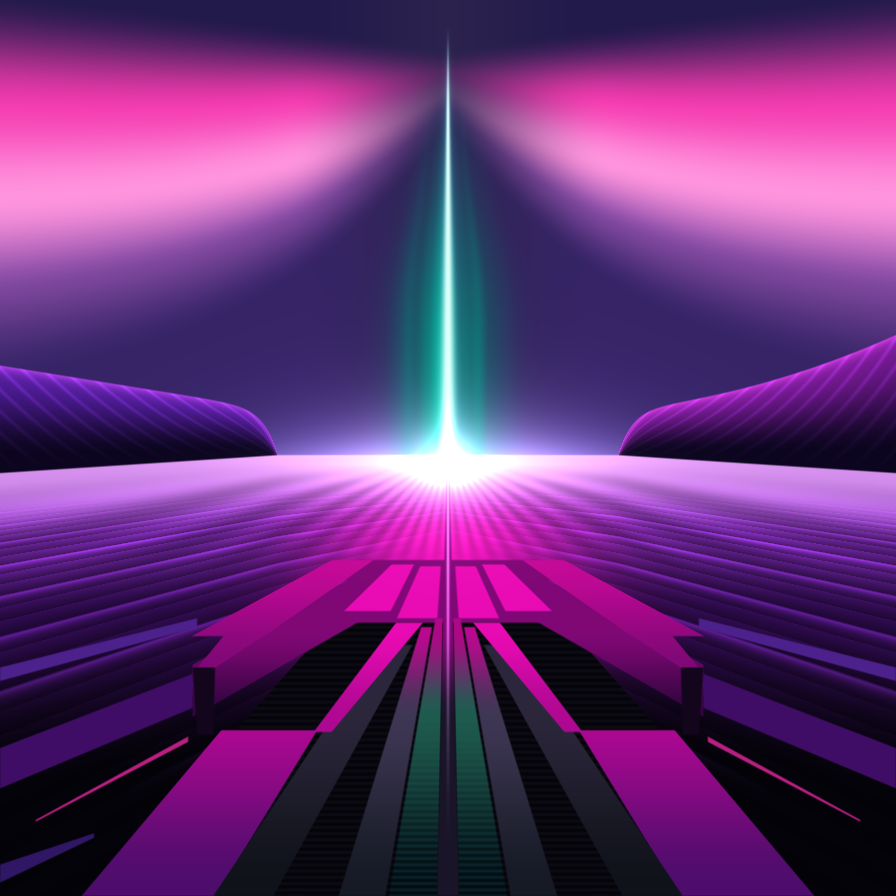
This background is drawn by a WebGL 2 fragment shader. Its source:

```glsl
#version 300 es
precision highp float;
// A neon vista: pink cloud bands part around a teal beam over a glowing
// horizon, with ridged hills and a floor of converging beams.
// Mirrored trapezoids form the floor; gradients and falloffs the rest.
#define HORIZON .508
#define EDGE .0014
#define ROW_DENSITY 3.5
#define SPOKES 44.
#define RIDGES 70.
#define BLOOM .027
#define HOT vec3(.96, .23, .69)
#define MAGENTA vec3(.91, .04, .7)
#define INDIGO vec3(.21, .14, .4)
#define TEAL vec3(.01, .47, .42)
#define INK vec3(.018, .012, .04)

uniform vec2 u_resolution;
out vec4 outColor;

float hash(float n) { return fract(sin(n * 127.1) * 43758.5); }

float noise(float x) {
  float f = fract(x);
  return mix(hash(floor(x)), hash(floor(x) + 1.), f * f * (3. - 2. * f));
}

float inside(float x) { return smoothstep(-EDGE, EDGE, x); }

// Paints a trapezoid from y0 to y1, its sides running l0-l1 and r0-r1
void slab(inout vec3 c, vec3 tint, vec2 p, float y0, float l0, float r0, float y1, float l1, float r1) {
  float t = clamp((p.y - y0) / (y1 - y0), 0., 1.);
  float sides = inside(p.x - mix(l0, l1, t)) * inside(mix(r0, r1, t) - p.x);
  c = mix(c, tint, sides * inside(p.y - y0) * inside(y1 - p.y));
}

// Cloud bands, teal curtain and beam; d is the distance from the top
vec3 sky(float x, float d) {
  float m = abs(x), spread = 2. * m;
  float top = .062 - .052 * spread;
  float crest = .085 + .15 * (1. - exp(-2.6 * spread));
  float t = (d - top) / (crest - top + .02);
  vec3 c = mix(vec3(.13, .1, .29), HOT, smoothstep(-.1, .5, t));
  c = mix(c, vec3(1., .58, .87), smoothstep(.4, .92, t));
  c = mix(c, vec3(.56, .31, .67), smoothstep(.9, 1.35, t));
  c = mix(c, INDIGO, smoothstep(1.15, 1.8, t));
  c = mix(vec3(.18, .14, .31), c, smoothstep(-.12, .36, spread));
  c += vec3(.55, .5, .75) * exp(-max(HORIZON - d, 0.) / .035 - m * m / .045);
  float width = .028 + .03 * smoothstep(.12, .36, d);
  float streak = .6 + .4 * noise(x / width * 5. + 20.);
  float curtain = exp(-pow(m / width, 3.)) * smoothstep(.06, .42, d);
  c = mix(c, TEAL * (.6 + .6 * streak), curtain * streak);
  float core = mix(.0012, .0075, smoothstep(.03, .5, d));
  float fade = smoothstep(.025, .13, d);
  c += vec3(.1, .4, .38) * exp(-m / (core * 1.5)) * fade;
  return mix(c, vec3(.88, 1., .98), exp(-m * m / (core * core)) * fade);
}

// Receding ground with rows, spokes and a magenta centre
vec3 ground(float m, float z) {
  vec3 c = mix(vec3(.83, .56, .93), vec3(.47, .16, .67), smoothstep(0., .085, z));
  c = mix(c, vec3(.19, .045, .32), smoothstep(.06, .17, z));
  c = mix(c, INK, smoothstep(.15, .35, z));
  float row = log(z * 5. / (m + .41)) * ROW_DENSITY, f = fract(row);
  float detail = smoothstep(.03, .09, z);
  c *= 1. - .35 * detail * fract(row * 3.);
  float line = exp(-f * 11.) * smoothstep(0., .06, f);
  c += vec3(.36, .12, .53) * line * detail * smoothstep(.38, .2, z);
  float glow = smoothstep(.01, .1, z) * smoothstep(.3, .18, z);
  c = mix(c, MAGENTA, .94 * exp(-m * m / .018) * glow);
  // Pale wash behind the vanishing point
  c += vec3(.3, .26, .2) * exp(-m * m / .05 - z / .045);
  float spoke = sin(atan(m, z + .006) * SPOKES);
  return c * (1. + .13 * spoke * smoothstep(.01, .04, z) * smoothstep(.15, .06, z));
}

// Foreground beams and panels; p is (distance from axis, d)
vec3 structures(vec3 c, vec2 p, float x) {
  float d = p.y, ribs = .5 + .5 * sin(d * 900.);
  float far = smoothstep(.7, .8, d), near = smoothstep(.78, 1., d);
  vec3 plum = vec3(.5, .03, .46);
  slab(c, plum, p, .625, -.01, .1, .7, -.01, .14);
  slab(c, INK + .03 * ribs, p, .695, -.01, .13, 1., -.01, .4);
  // Raised deck, its front face, outer arms and keys
  slab(c, mix(plum, vec3(.2, .02, .25), far), p.yx, .075, .627, .68, .285, .742, .8);
  vec3 deck = mix(MAGENTA * .85, plum, smoothstep(.62, .75, d));
  slab(c, deck, p, .625, .083, .129, .71, .205, .286);
  slab(c, deck, p, .709, .205, .25, .752, .27, .285);
  slab(c, vec3(.07, .02, .11), p, .745, .26, .285, .82, .262, .28);
  slab(c, vec3(.25, .05, .4), p.yx, .285, .752, .79, .5, .835, .88);
  slab(c, vec3(.3, .13, .55), p.yx, .28, .69, .7, .5, .745, .76);
  slab(c, MAGENTA, p, .63, .038, .063, .682, .064, .116);
  slab(c, MAGENTA, p, .632, .008, .031, .69, .012, .057);
  // Wide panels, long inner beams and ribbed track
  vec3 panel = mix(vec3(.7, .03, .58), vec3(.3, .05, .42), near);
  slab(c, panel, p, .815, .146, .253, 1., .259, .409);
  vec3 steel = mix(vec3(.17, .15, .23), vec3(.06, .07, .1), near);
  slab(c, steel, p, .72, .04, .075, 1., .195, .262);
  slab(c, mix(MAGENTA, panel, far), p, .695, .028, .058, .817, .13, .15);
  slab(c, mix(MAGENTA * .8, steel * 1.45, far), p, .7, .018, .03, 1., .07, .122);
  vec3 track = mix(vec3(.12, .36, .31), vec3(.02, .08, .11) * (.5 + ribs), near);
  slab(c, mix(MAGENTA * .75, track, far), p, .69, .006, .014, 1., .012, .066);
  // Centre rail and loose shards
  slab(c, mix(plum, vec3(.1, .08, .16), far), p, .53, -.01, .002, 1., -.01, .012);
  c += vec3(.5, .38, .52) * exp(-p.x * p.x / 3e-6) * smoothstep(.95, .6, d);
  slab(c, vec3(.72, .12, .5), p.yx, .29, .822, .828, .46, .915, .917);
  slab(c, vec3(.19, .09, .4), vec2(d, -x), .395, .93, .935, .5, .965, .985);
  return c;
}

void main() {
  vec2 uv = gl_FragCoord.xy / u_resolution;
  float x = uv.x - .5, m = abs(x), d = 1. - uv.y, z = d - HORIZON;
  float a = clamp((m - .19) / .31, 0., 1.), base = HORIZON + .02 * a;
  vec3 c = sky(x, d);
  // Hills with curved ridges and a lit rim
  float rise = .05 * (1. - exp(-a * 20.)) + a * (x < 0. ? .05 : .03 + .054 * a);
  float drop = z + rise, q = clamp(drop / (rise + .02 * a + .001), 0., 1.);
  float ridge = pow(.5 + .5 * sin((a + .45 * q) * RIDGES), 6.);
  vec3 lit = x < 0. ? vec3(.31, .11, .6) : vec3(.46, .1, .58);
  vec3 hill = mix(lit, vec3(.045, .02, .12), smoothstep(.05, .85, q));
  hill += vec3(.13, .05, .18) * ridge * (1. - q);
  hill += vec3(.4, .14, .34) * exp(-max(drop, 0.) / .006);
  c = mix(c, hill, inside(drop) * inside(m - .19));
  // Floor and the burst of light at the vanishing point
  vec3 land = structures(ground(m, max(d - base, .001)), vec2(m, d), x);
  c = mix(c, land, inside(d - base));
  c += vec3(1.3, 1.2, 1.3) * exp(-length(vec2(x, z - .01)) / BLOOM);
  c += vec3(.3, .28, .3) * exp(-m * m / .02 - abs(z - .01) / .02);
  outColor = vec4(clamp(c, 0., 1.), 1.);
}
```
